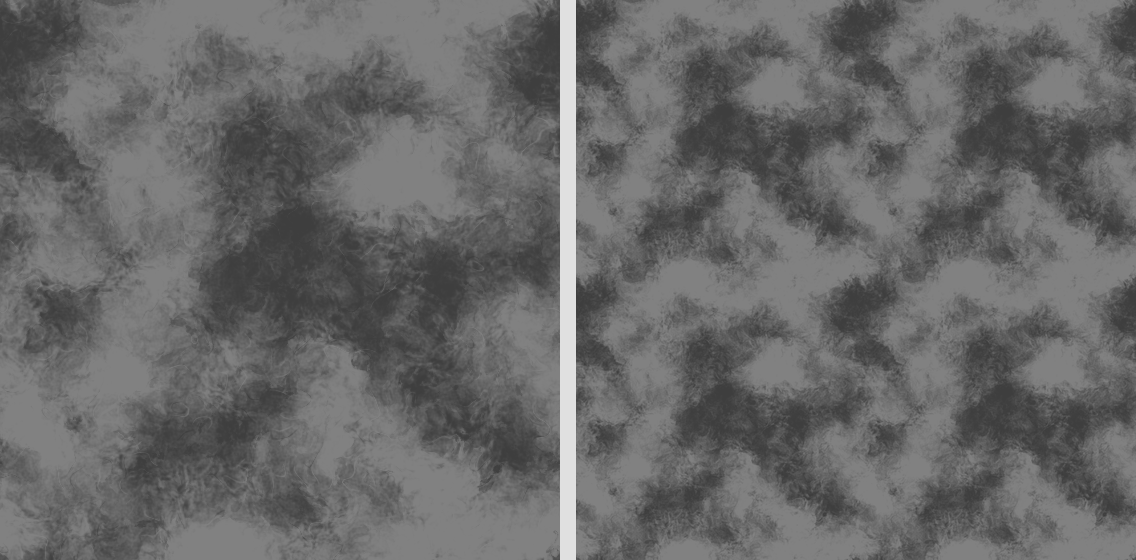
Left, the tile; right, the same tile 2 across and 2 down.
A three.js fragment shader for this texture:

```glsl
// Seamless weathered grey plaster: cloudy dark stains, ragged layered blots and fine lace.
varying vec2 vUv;

vec2 hash2(vec2 p) {
  vec3 q = fract(vec3(p.xyx) * vec3(0.1031, 0.1030, 0.0973));
  q += dot(q, q.yzx + 33.33);
  return fract((q.xx + q.yz) * q.zy);
}

// Slope contribution of one lattice corner, wrapped after n cells
float corner(vec2 cell, vec2 offset, float n) {
  float angle = 6.2832 * hash2(mod(cell, n) + n * 1.37).x;
  return dot(vec2(cos(angle), sin(angle)), offset);
}

// Gradient noise with n cells across the tile
float noise(vec2 uv, float n) {
  vec2 p = uv * n;
  vec2 i = floor(p);
  vec2 f = p - i;
  vec2 w = f * f * (3.0 - 2.0 * f);
  vec2 e = vec2(1.0, 0.0);
  float low = mix(corner(i, f, n), corner(i + e.xy, f - e.xy, n), w.x);
  float high = mix(corner(i + e.yx, f - e.yx, n), corner(i + e.xx, f - e.xx, n), w.x);
  return mix(low, high, w.y);
}

vec2 noise2(vec2 uv, float n) {
  return vec2(noise(uv, n), noise(uv + vec2(0.37, 0.61), n));
}

// Broad stain density, roughly centred on zero with unit spread
float stain(vec2 uv) {
  float sum = 0.0;
  float weight = 3.6;
  float n = 4.0;
  for (int k = 0; k < 4; k++) {
    sum += weight * noise(uv + 0.13, n);
    weight *= 0.58;
    n *= 2.0;
  }
  return sum;
}

// Lays ragged, translucent blots over the tone, each taking the density at its centre
float addBlots(float tone, vec2 uv, float n) {
  vec2 wobble = 0.5 * noise2(uv, n * 2.0) + 0.28 * noise2(uv, n * 5.0);
  vec2 p = uv * n + wobble;
  vec2 home = floor(p);
  float soft = 0.03 + 0.004 * n;
  for (int y = -1; y <= 1; y++) {
    for (int x = -1; x <= 1; x++) {
      vec2 cell = home + vec2(float(x), float(y));
      vec2 id = mod(cell, n) + n * 3.0;
      vec2 centre = cell + hash2(id);
      vec2 trait = hash2(id + 57.0);
      float radius = 0.22 + 0.5 * trait.x;
      float d = length(p - centre);
      if (d < radius) {
        float cover = 1.0 - smoothstep(radius - soft, radius, d);
        float density = stain(centre / n) + 1.7 * (trait.y - 0.45);
        float opacity = 0.3 + 0.4 * fract(trait.x * 7.0 + trait.y);
        tone = mix(tone, density, cover * opacity);
      }
    }
  }
  return tone;
}

void main() {
  vec2 uv = vUv;
  vec2 warped = uv + 0.03 * noise2(uv, 9.0) + 0.012 * noise2(uv, 31.0);

  // Stains, then blots from large to small
  float tone = stain(warped);
  float cells = 9.0;
  for (int k = 0; k < 4; k++) {
    tone = addBlots(tone, warped, cells);
    cells *= 2.0;
  }
  tone = mix(tone, stain(warped), 0.25);

  // Patchy lace and grain
  float patchy = smoothstep(-0.2, 0.3, noise(warped, 11.0));
  float lace = 0.7 * noise(warped, 67.0) + 0.6 * noise(warped, 131.0);
  tone += lace * mix(0.5, 1.4, patchy);
  tone += 0.4 * noise(uv, 211.0);

  // Thin pale veins and a few dark scratches in the worn areas
  float vein = 1.0 - smoothstep(0.0, 0.05, abs(noise(warped, 27.0)));
  float veinMask = smoothstep(0.02, 0.3, noise(uv, 17.0));
  float scratch = 1.0 - smoothstep(0.0, 0.04, abs(noise(warped + 0.21, 23.0)));
  float scratchMask = smoothstep(0.12, 0.35, noise(uv + 0.43, 19.0));
  tone += 0.5 * scratch * scratchMask - 0.55 * vein * veinMask;

  float grey = mix(0.505, 0.245, smoothstep(-1.3, 2.1, tone));
  gl_FragColor = vec4(vec3(grey), 1.0);
}
```
